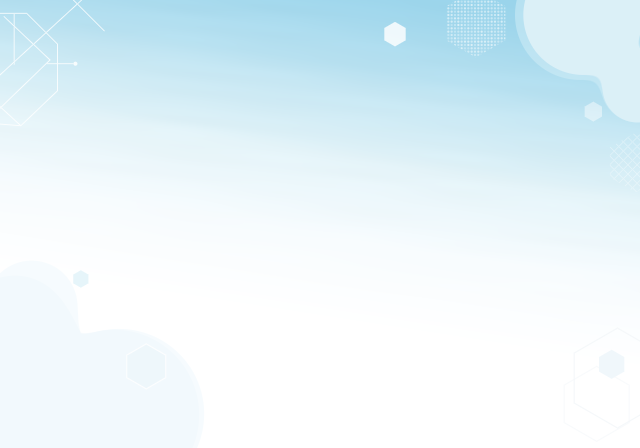
Give the GLSL for this background, as a Shadertoy shader.

```glsl
// A pale sky gradient, slightly tilted, with soft blobs in two corners,
// small hexagons, two patterned patches and a thin circuit drawing.
// Distance functions on a 7.68 x 5.38 canvas, y pointing down from the top.

const vec2 CANVAS = vec2(7.68, 5.38);
const vec3 WHITE = vec3(1.0);

float hash(vec2 p) {
    return fract(sin(dot(p, vec2(127.1, 311.7))) * 4375.85);
}

float noise(vec2 p) {
    vec2 i = floor(p), f = fract(p);
    f = f * f * (3.0 - 2.0 * f);
    return mix(mix(hash(i), hash(i + vec2(1, 0)), f.x),
               mix(hash(i + vec2(0, 1)), hash(i + vec2(1, 1)), f.x), f.y);
}

// Distances
float circle(vec2 p, vec2 centre, float radius) {
    return length(p - centre) - radius;
}

float hexagon(vec2 p, vec2 centre, float radius) {
    vec2 q = abs(p - centre);
    return max(q.x, 0.5 * q.x + 0.866 * q.y) - 0.866 * radius;
}

float segment(vec2 p, vec2 a, vec2 b) {
    vec2 d = b - a;
    return length(p - a - d * clamp(dot(p - a, d) / dot(d, d), 0.0, 1.0));
}

float smoothUnion(float a, float b, float k) {
    float h = max(k - abs(a - b), 0.0) / k;
    return min(a, b) - 0.25 * k * h * h;
}

// Coverage of a filled or stroked shape, smoothed over one pixel
float fill(float d, float pixel) {
    return clamp(0.5 - d / pixel, 0.0, 1.0);
}

float stroke(float d, float width, float pixel) {
    return fill(abs(d) - 0.5 * width, pixel);
}

vec3 sky(vec2 p) {
    float depth = (p.y - 0.155 * (p.x - 3.84)) / 3.7;
    vec3 c = mix(vec3(0.60, 0.83, 0.92), vec3(0.74, 0.89, 0.947), smoothstep(-0.12, 0.30, depth));
    c = mix(c, vec3(0.885, 0.952, 0.973), clamp((depth - 0.20) / 0.30, 0.0, 1.0));
    c = mix(c, vec3(0.965, 0.985, 0.995), clamp((depth - 0.46) / 0.30, 0.0, 1.0));
    c = mix(c, WHITE, clamp((depth - 0.72) / 0.32, 0.0, 1.0));
    // Faint streaks along the tilt
    float streak = noise(vec2(p.x * 0.9, (p.y - 0.1 * p.x) * 9.0)) - 0.5;
    return c + 0.012 * streak * (1.0 - smoothstep(0.5, 1.0, depth));
}

// Thin lines of the upper left drawing
float circuit(vec2 p, float pixel) {
    const vec4 LINES[11] = vec4[11](
        vec4(0, 0.16, 0.32, 0.16), vec4(0.32, 0.16, 0.69, 0.53),
        vec4(0.69, 0.53, 0.69, 1.09), vec4(0.69, 1.09, 0.25, 1.51),
        vec4(0.25, 1.51, 0, 1.28), vec4(0, 1.49, 0.25, 1.51),
        vec4(0.17, 0.16, 0.17, 0.77), vec4(0, 0.90, 0.98, 0),
        vec4(0.88, 0, 1.25, 0.37), vec4(0.05, 0.20, 0.60, 0.72),
        vec4(0.60, 0.72, 0, 1.30));
    float d = segment(p, vec2(0.57, 0.765), vec2(0.90, 0.765));
    for (int i = 0; i < 11; i++) d = min(d, segment(p, LINES[i].xy, LINES[i].zw));
    return max(stroke(d, 0.011, pixel), fill(circle(p, vec2(0.905, 0.765), 0.024), pixel));
}

void mainImage(out vec4 fragColor, in vec2 fragCoord) {
    vec2 uv = fragCoord / iResolution.xy;
    vec2 p = vec2(uv.x, 1.0 - uv.y) * CANVAS;
    float pixel = CANVAS.y / iResolution.y;
    vec3 col = sky(p);

    // Upper right blobs
    float back = smoothUnion(circle(p, vec2(6.96, 0.18), 0.78), circle(p, vec2(7.65, 1.03), 0.44), 0.25);
    float front = smoothUnion(circle(p, vec2(7.00, 0.18), 0.72), circle(p, vec2(7.65, 1.05), 0.42), 0.25);
    col = mix(col, vec3(0.83, 0.935, 0.97), 0.5 * fill(back, pixel));
    col = mix(col, vec3(0.86, 0.94, 0.97), fill(front, pixel));

    // Lower left blobs
    float base = circle(p, vec2(0.20, 4.70), 1.0);
    back = smoothUnion(circle(p, vec2(0.38, 3.68), 0.55), min(base, circle(p, vec2(1.43, 4.97), 1.02)), 0.3);
    front = smoothUnion(circle(p, vec2(0.18, 3.98), 0.67), min(base, circle(p, vec2(1.37, 4.98), 1.02)), 0.3);
    col = mix(col, vec3(0.965, 0.985, 0.995), fill(back, pixel));
    col = mix(col, vec3(0.95, 0.976, 0.991), fill(front, pixel));

    // Dotted hexagon and cross-hatched patch
    vec2 cell = fract(p / 0.04) - 0.5;
    float dots = fill((length(cell) - 0.32) * 0.04, pixel) * (0.5 + 0.5 * hash(floor(p / 0.04)));
    col = mix(col, WHITE, 0.6 * dots * fill(hexagon(p, vec2(5.71, 0.28), 0.41), pixel));
    vec2 hatch = abs(fract(vec2(p.x + p.y, p.x - p.y) / 0.11) - 0.5) * 0.078;
    float mesh = stroke(min(hatch.x, hatch.y), 0.008, pixel);
    col = mix(col, WHITE, 0.4 * mesh * fill(hexagon(p, vec2(7.63, 1.95), 0.36), pixel));

    // Filled hexagons
    col = mix(col, WHITE, 0.82 * fill(hexagon(p, vec2(4.74, 0.41), 0.148), pixel));
    col = mix(col, WHITE, 0.45 * fill(hexagon(p, vec2(7.12, 1.34), 0.12), pixel));
    col = mix(col, vec3(0.90, 0.96, 0.98), fill(hexagon(p, vec2(0.97, 3.35), 0.105), pixel));
    float framed = hexagon(p, vec2(1.755, 4.40), 0.27);
    col = mix(col, vec3(0.932, 0.967, 0.986), fill(framed, pixel));
    col = mix(col, WHITE, 0.8 * stroke(framed, 0.014, pixel));

    // Outlined hexagons at the lower right
    vec3 pale = vec3(0.955, 0.968, 0.978);
    col = mix(col, pale, 0.9 * stroke(hexagon(p, vec2(7.41, 4.54), 0.60), 0.014, pixel));
    col = mix(col, pale, 0.6 * stroke(hexagon(p, vec2(7.16, 4.85), 0.45), 0.014, pixel));
    col = mix(col, vec3(0.94, 0.968, 0.985), fill(hexagon(p, vec2(7.34, 4.375), 0.175), pixel));

    col = mix(col, WHITE, 0.85 * circuit(p, pixel));
    fragColor = vec4(clamp(col, 0.0, 1.0), 1.0);
}
```
